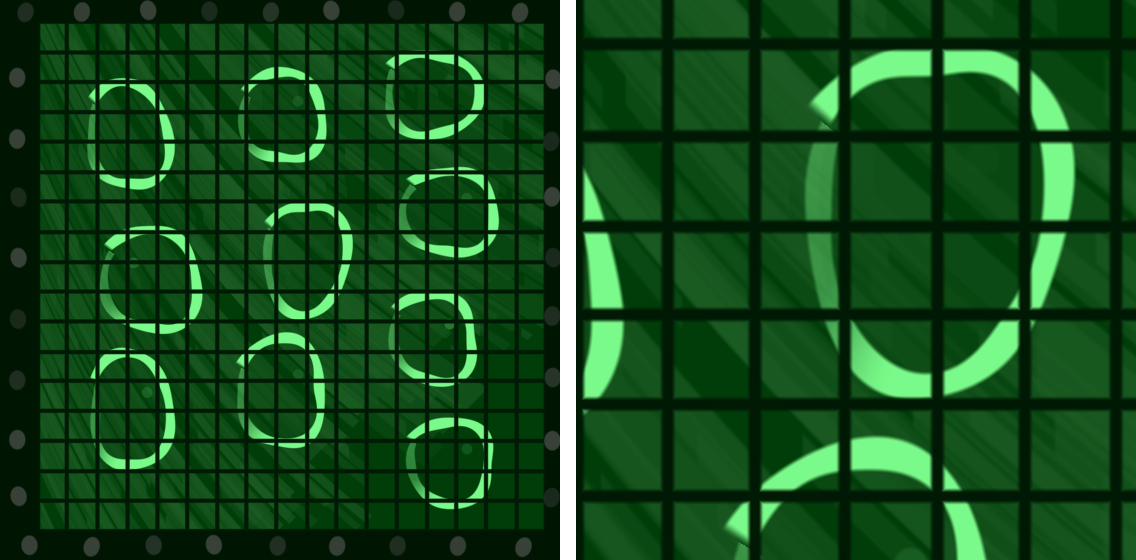
Left: the whole. Right: its middle third, enlarged.
Write a three.js fragment shader that draws this pattern.

```glsl
varying vec2 vUv;

const vec3 FRAME = vec3(0.0, 0.085, 0.01);
const vec3 PANEL = vec3(0.0, 0.24, 0.035);
const vec3 STREAK = vec3(0.115, 0.37, 0.145);
const vec3 GLOW = vec3(0.48, 0.98, 0.54);

float hash(vec2 p) {
  vec3 q = fract(vec3(p.xyx) * 0.1031);
  q += dot(q, q.yzx + 33.33);
  return fract((q.x + q.y) * q.z);
}

// Coverage inside a signed distance, with a soft edge.
float cover(float d) {
  return 1.0 - smoothstep(-0.0017, 0.0017, d);
}

// Layers of translucent brush strokes along curves that flatten to the right.
float streaks(vec2 p) {
  float slope = 0.5 + 2.2 * exp(-3.0 * p.x);
  float across = p.y + 0.5 * p.x - 0.733 * exp(-3.0 * p.x);
  float clear = 1.0;
  for (int i = 0; i < 4; i++) {
    float layer = float(i);
    float freq = 13.0 + 10.0 * layer;
    float s = across * freq + 7.3 * layer + 50.0;
    float strip = floor(s);
    float along = p.x * (1.6 + 0.5 * layer) + 9.0 * hash(vec2(strip, layer));
    vec2 id = vec2(strip + 91.0 * layer, floor(along));
    float halfWidth = mix(0.3, 0.46, hash(id + 5.0));
    float side = (abs(fract(s) - 0.5) - halfWidth) / (freq * sqrt(1.0 + slope * slope));
    float tip = (abs(fract(along) - 0.5) - mix(0.36, 0.48, hash(id + 11.0))) * 0.4;
    float limit = p.x - p.y - mix(0.36, 0.6, hash(id + 17.0));
    float alpha = mix(0.25, 0.58, hash(id + 23.0)) * step(hash(id + 31.0), 0.62);
    clear *= 1.0 - alpha * cover(side) * cover(tip) * cover(limit);
  }
  return 1.0 - clear;
}

// One hand-drawn loop: x = stroke opacity, y = inside, z = highlight spot.
vec3 loopStroke(vec2 p, vec2 radius, float seed) {
  vec2 q = p / radius;
  float angle = atan(q.y, q.x);
  float turn = fract((2.6 - angle) / 6.28318 + 0.04 * (hash(vec2(seed, 3.0)) - 0.5));
  float power = mix(2.0, 2.7, hash(vec2(seed, 7.0)));
  float len = pow(pow(abs(q.x), power) + pow(abs(q.y), power), 1.0 / power) + 0.0001;
  float rim = 1.0 + 0.05 * sin(2.0 * angle + 6.3 * hash(vec2(seed, 13.0)))
    + 0.045 * sin(3.0 * angle + 6.3 * hash(vec2(seed, 19.0)))
    + 0.13 * exp(-14.0 * turn);
  float d = length(p) * (1.0 - rim / len);
  float thickness = 0.0085 + 0.0014 * sin(5.0 * angle + seed) - 0.002 * smoothstep(0.8, 1.0, turn);
  float fade = mix(1.0, 0.38, smoothstep(0.72, 0.86, turn)) * smoothstep(0.0, 0.012, turn);
  float spotSide = hash(vec2(seed, 29.0)) < 0.75 ? 0.4 : -0.4;
  float spot = length(p - radius * vec2(spotSide, 0.35)) - 0.0095;
  return vec3(cover(abs(d) - thickness) * fade, cover(d), cover(spot));
}

// Dots in a row; p.x runs along the row and p.y is measured from it.
float dotRow(vec2 p, float first, float gap, float last, vec2 size, float seed) {
  float n = clamp(floor((p.x - first) / gap + 0.5), 0.0, last);
  vec2 jitter = vec2(hash(vec2(n, seed)), hash(vec2(n, seed + 9.0))) - 0.5;
  vec2 q = p - vec2(first + n * gap, 0.0) - jitter * vec2(0.012, 0.006);
  q.x += 0.25 * jitter.y * q.y;
  float d = (length(q / size) - 1.0) * min(size.x, size.y);
  return cover(d) * mix(0.45, 1.0, smoothstep(0.1, 0.5, hash(vec2(n, seed + 21.0))));
}

void main() {
  vec2 p = vUv;
  vec3 panel = mix(PANEL, STREAK, streaks(p));

  // Loops in three columns, the last one holding four.
  for (int i = 0; i < 10; i++) {
    float n = float(i);
    float column = min(floor(n / 3.0), 2.0);
    float row = n - 3.0 * column;
    vec2 jitter = vec2(hash(vec2(n, 41.0)), hash(vec2(n, 47.0))) - 0.5;
    vec2 center = vec2(0.235 + 0.265 * column + 0.04 * mod(row, 2.0),
      0.75 + 0.042 * column - row * (column < 1.5 ? 0.245 : 0.218));
    vec2 radius = vec2(mix(0.067, 0.082, hash(vec2(n, 53.0))), mix(0.079, 0.098, hash(vec2(n, 59.0))));
    radius.y -= 0.012 * step(1.5, column);
    vec3 loop = loopStroke(p - center - 0.02 * jitter, radius, n + 2.0);
    panel = mix(panel, PANEL, 0.25 * loop.y);
    panel = mix(panel, GLOW, 0.28 * hash(vec2(n, 67.0)) * loop.z);
    panel = mix(panel, GLOW, loop.x);
  }

  // Dark grid over the panel, 17 cells each way.
  vec2 cell = (p - vec2(0.067, 0.052)) * 17.0 / 0.908;
  vec2 line = floor(cell + 0.5);
  vec2 shift = 0.05 * (vec2(hash(vec2(line.x, 71.0)), hash(vec2(line.y, 73.0))) - 0.5);
  vec2 gridDist = abs(cell - line + shift) * 0.0534 - 0.0037;
  panel = mix(panel, vec3(0.0, 0.1, 0.015), cover(min(gridDist.x, gridDist.y)));

  // Frame with grey dots along all four sides.
  vec2 edge = abs(p - vec2(0.521, 0.506)) - 0.454;
  vec3 color = mix(FRAME, panel, cover(max(edge.x, edge.y)));
  vec2 tall = vec2(0.0145, 0.0175);
  float dots = dotRow(p - vec2(0.0, 0.98), 0.04, 0.1105, 8.0, tall, 1.0);
  dots = max(dots, dotRow(p - vec2(0.0, 0.026), 0.048, 0.1105, 8.0, tall, 2.0));
  dots = max(dots, dotRow(p.yx - vec2(0.0, 0.031), 0.111, 0.1067, 7.0, tall.yx, 3.0));
  dots = max(dots, dotRow(p.yx - vec2(0.0, 0.987), 0.111, 0.1067, 7.0, tall.yx, 4.0));
  gl_FragColor = vec4(mix(color, vec3(0.22, 0.255, 0.22), dots), 1.0);
}
```
